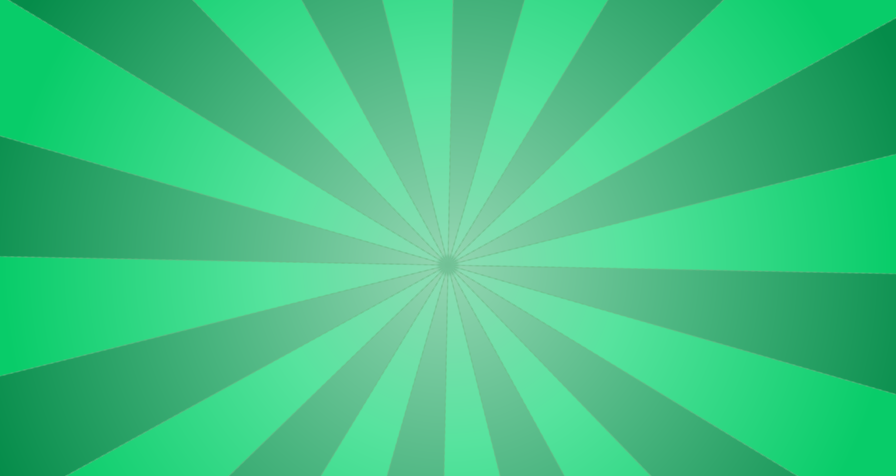
This background is drawn by a Shadertoy shader. Its source:

```glsl
// Green sunburst: alternating light and dark rays fading outward from a pale centre.

const float TAU = 6.2831853;
const float RAY_PAIRS = 12.0;

// Colour ramp through three stops, from the centre to the rim.
vec3 ramp(float r, vec3 centre, vec3 middle, vec3 rim, float middleRadius, float rimRadius) {
    vec3 inner = mix(centre, middle, clamp(r / middleRadius, 0.0, 1.0));
    return mix(inner, rim, clamp((r - middleRadius) / (rimRadius - middleRadius), 0.0, 1.0));
}

// Signed distance to the nearest ray edge, positive inside light rays.
float rayDistance(vec2 p) {
    float turn = (atan(p.y, p.x) + radians(1.1)) / TAU;
    float phase = fract(turn * RAY_PAIRS + 0.25);
    return (0.25 - abs(phase - 0.5)) * TAU / RAY_PAIRS * length(p);
}

void mainImage(out vec4 fragColor, in vec2 fragCoord) {
    // Widths are fractions of the canvas width, measured from the burst centre.
    vec2 p = (fragCoord - vec2(0.5, 0.443) * iResolution.xy) / iResolution.x;
    float pixel = 1.0 / iResolution.x;
    float r = length(p);

    // Radial shading of both ray families
    vec3 darkRay = ramp(r, vec3(0.58, 0.84, 0.70), vec3(0.29, 0.71, 0.50),
                        vec3(0.02, 0.55, 0.29), 0.27, 0.55);
    vec3 lightRay = ramp(r, vec3(0.56, 0.86, 0.71), vec3(0.34, 0.89, 0.62),
                         vec3(0.03, 0.80, 0.41), 0.20, 0.50);

    // Rays with smooth edges
    float d = rayDistance(p);
    vec3 color = mix(darkRay, lightRay, smoothstep(-0.7 * pixel, 0.7 * pixel, d));

    // Faint dotted seams along the edges, closing into a small hub
    float dots = 0.5 + 0.5 * sin(r * TAU * 130.0);
    float seam = 1.0 - smoothstep(0.0003, 0.0003 + max(0.0012, pixel), abs(d));
    color = mix(color, vec3(0.42, 0.72, 0.52), seam * mix(0.25, 0.5, dots));
    float hub = 1.0 - smoothstep(0.006, 0.016, r);
    color = mix(color, vec3(0.43, 0.75, 0.58), hub * 0.8);

    fragColor = vec4(color, 1.0);
}
```
